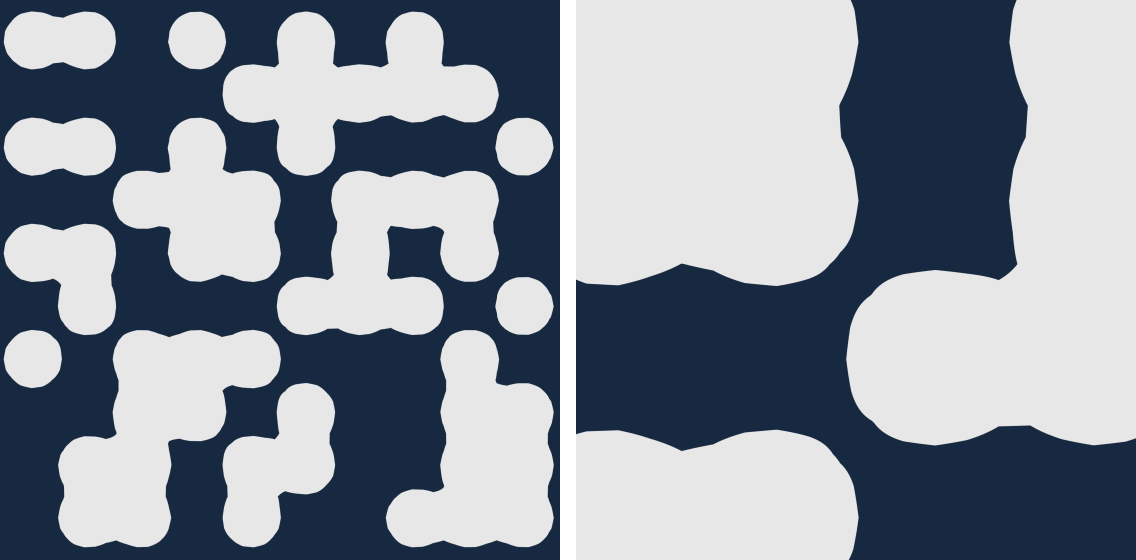
Left, the full canvas; right, a detail of the centre.
This pattern is drawn by a Shadertoy shader. Its source:

```glsl
const vec3 NAVY = vec3(0.09, 0.16, 0.25);
const vec3 PALE = vec3(0.906);

const float GRID_SIZE = 10.0;                  // blobs per side
const vec2 FIRST_CENTER = vec2(0.0588, 0.0742);
const vec2 PITCH = vec2(0.0975, 0.0949);       // distance between blob centers
const float BLOB_RADIUS = 0.0508;
const float FALLOFF = 538.0;                   // how tightly neighbours fuse
const float FACET = 1.0 / 53.0;                // sampling step of the outline

float hash(vec2 p) {
    vec3 q = fract(p.xyx * vec3(0.1031, 0.1030, 0.0973));
    q += dot(q, q.yzx + 33.33);
    return fract((q.x + q.y) * q.z);
}

// 1 for an occupied cell: each row keeps its five or six lowest hashes
float occupied(vec2 cell, float seed) {
    vec2 last = vec2(GRID_SIZE - 1.0);
    if (any(lessThan(cell, vec2(0.0))) || any(greaterThan(cell, last))) return 0.0;

    float own = hash(cell + seed);
    float rank = 0.0;
    for (float x = 0.0; x < GRID_SIZE; x++) {
        rank += hash(vec2(x, cell.y) + seed) < own ? 1.0 : 0.0;
    }
    float quota = mod(cell.y, 5.0) < 2.0 ? 6.0 : 5.0;
    return rank < quota ? 1.0 : 0.0;
}

// Sum of bell-shaped blobs around the occupied cells
float blobField(vec2 p, float seed) {
    vec2 nearest = floor((p - FIRST_CENTER) / PITCH + 0.5);
    float sum = 0.0;
    for (float y = -1.0; y <= 1.0; y++) {
        for (float x = -1.0; x <= 1.0; x++) {
            vec2 cell = nearest + vec2(x, y);
            vec2 d = p - FIRST_CENTER - cell * PITCH;
            sum += occupied(cell, seed) * exp(-FALLOFF * dot(d, d));
        }
    }
    return sum;
}

// Approximate signed distance to the faceted outline, positive inside
float facetedDistance(vec2 p, float step_, float seed) {
    vec2 corner = floor(p / step_);
    vec2 t = p / step_ - corner;
    float a = blobField(corner * step_, seed);
    float b = blobField((corner + vec2(1.0, 0.0)) * step_, seed);
    float c = blobField((corner + vec2(0.0, 1.0)) * step_, seed);
    float d = blobField((corner + vec2(1.0, 1.0)) * step_, seed);

    float value = mix(mix(a, b, t.x), mix(c, d, t.x), t.y);
    vec2 slope = vec2(mix(b - a, d - c, t.y), mix(c - a, d - b, t.x)) / step_;
    float level = exp(-FALLOFF * BLOB_RADIUS * BLOB_RADIUS);
    return (value - level) / max(length(slope), 0.5);
}

void mainImage(out vec4 fragColor, in vec2 fragCoord) {
    vec2 p = fragCoord / iResolution.y;
    float edge = 0.7 / iResolution.y;
    float inside = smoothstep(-edge, edge, facetedDistance(p, FACET, 17.0));
    fragColor = vec4(mix(NAVY, PALE, inside), 1.0);
}
```
